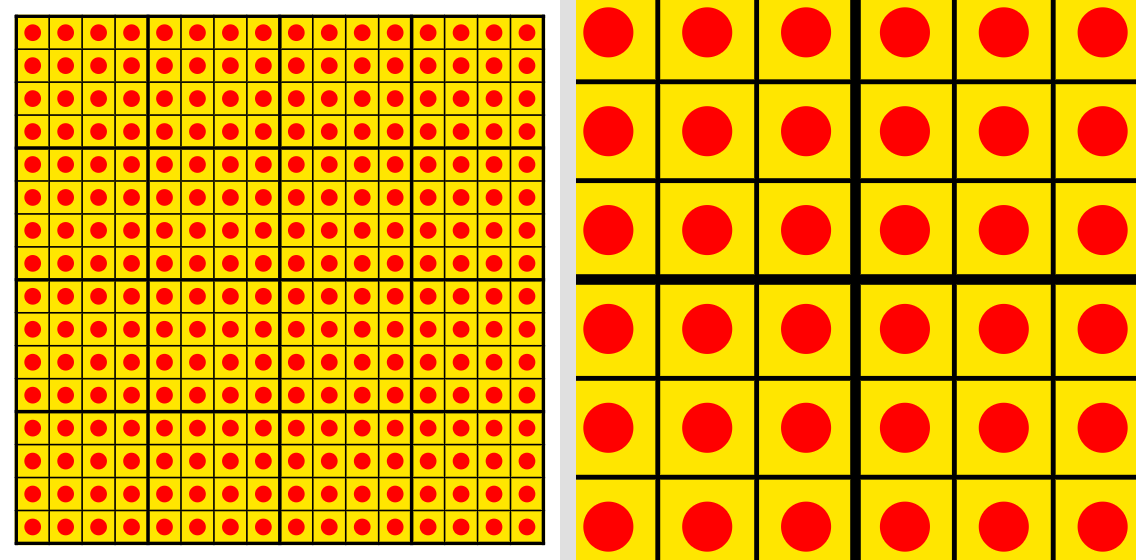
Left, the full canvas; right, a detail of the centre.
A Shadertoy shader for this pattern:

```glsl
// Draws a 16 by 16 yellow grid of red dots, ruled heavily every four cells, on white.

const float CELLS = 16.0;           // cells across and down
const float CELLS_PER_BLOCK = 4.0;  // cells between heavy rules
const float GRID_SIZE = 0.9415;     // side of the grid, canvas = 1
const vec2  GRID_CENTER = vec2(0.4997, 0.5003);
const float DOT_RADIUS = 0.0149;
const float THIN_WIDTH = 0.0029;
const float THICK_WIDTH = 0.0063;
const float CORNER_RADIUS = 0.002;

const vec3 PAPER  = vec3(1.0);
const vec3 YELLOW = vec3(1.0, 0.902, 0.0);
const vec3 RED    = vec3(1.0, 0.0, 0.0);
const vec3 INK    = vec3(0.0);

// Coverage of a shape from its signed distance, smoothed over one pixel
float coverage(float dist, float pixel) {
    return clamp(0.5 - dist / pixel, 0.0, 1.0);
}

// Offset from the nearest multiple of the spacing
vec2 repeatOffset(vec2 p, float spacing) {
    return (fract(p / spacing + 0.5) - 0.5) * spacing;
}

// Distance to square rules of the given spacing and width
float rulesDistance(vec2 p, float spacing, float width) {
    vec2 d = abs(repeatOffset(p, spacing));
    return min(d.x, d.y) - 0.5 * width;
}

float roundedSquareDistance(vec2 p, float halfSize, float radius) {
    vec2 d = abs(p) - halfSize + radius;
    return length(max(d, 0.0)) + min(max(d.x, d.y), 0.0) - radius;
}

void mainImage(out vec4 fragColor, in vec2 fragCoord) {
    float pixel = 1.0 / min(iResolution.x, iResolution.y);
    vec2 canvas = (fragCoord - 0.5 * iResolution.xy) * pixel + 0.5;
    vec2 p = canvas - GRID_CENTER;
    float cell = GRID_SIZE / CELLS;

    // One dot in the middle of each cell
    float dots = length(repeatOffset(p - 0.5 * cell, cell)) - DOT_RADIUS;
    vec3 color = mix(YELLOW, RED, coverage(dots, pixel));

    // Thin cell rules and heavy block rules
    float thin = rulesDistance(p, cell, THIN_WIDTH);
    float thick = rulesDistance(p, cell * CELLS_PER_BLOCK, THICK_WIDTH);
    color = mix(color, INK, coverage(min(thin, thick), pixel));

    // Trim to the outer edge of the border
    float board = roundedSquareDistance(p, 0.5 * (GRID_SIZE + THICK_WIDTH), CORNER_RADIUS);
    color = mix(PAPER, color, coverage(board, pixel));

    fragColor = vec4(color, 1.0);
}
```
